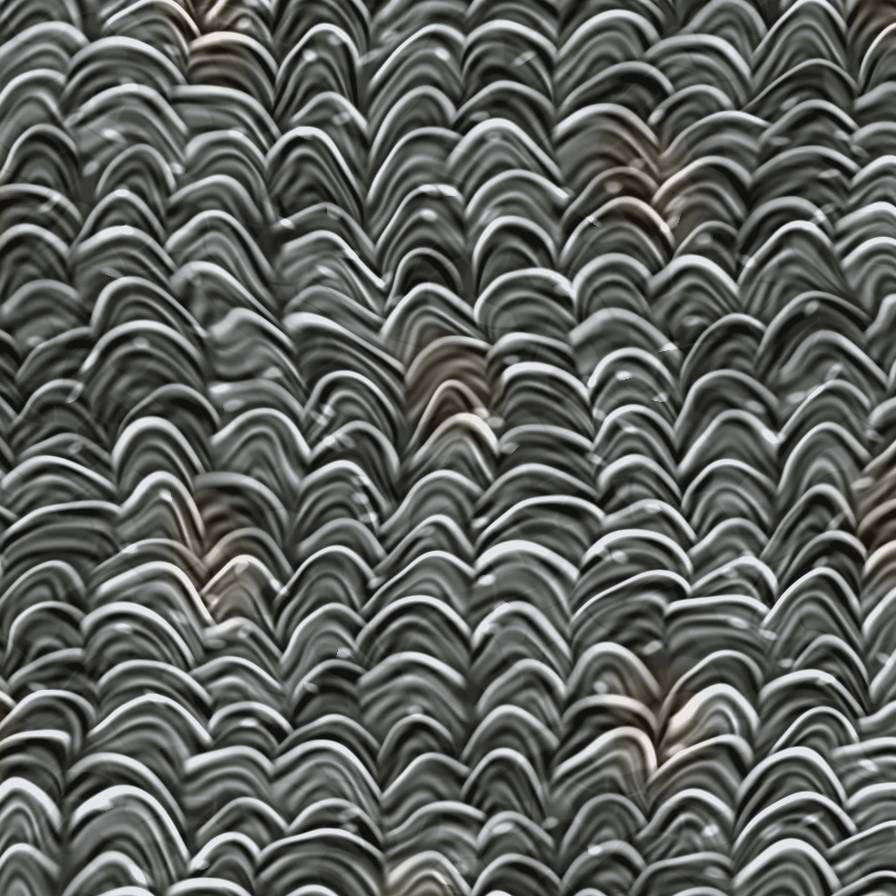
A WebGL 1 fragment shader for this texture:

```glsl
precision highp float;
uniform vec2 u_resolution;

#define COLUMNS 9.4
#define ROW_GAP 0.5
#define RIM_WIDTH 0.105
#define SOFTNESS 0.035
#define DISORDER 1.0
#define STREAKS 0.13
#define BODY_TONE 0.33
#define FLECK_DENSITY 6.5

const vec3 DARK_METAL = vec3(0.16, 0.16, 0.15);
const vec3 OLIVE_METAL = vec3(0.27, 0.28, 0.26);
const vec3 MID_METAL = vec3(0.53, 0.54, 0.54);
const vec3 PALE_METAL = vec3(0.86, 0.87, 0.88);

vec3 hash3(vec2 cell) {
  vec3 k = vec3(dot(cell, vec2(127.1, 311.7)), dot(cell, vec2(269.5, 183.3)), dot(cell, vec2(419.2, 371.9)));
  return fract(sin(k) * 43758.55);
}

// Layered sines bend the grid like hand-worked wire
vec2 warp(vec2 p) {
  float unrest = 0.75 + 0.5 * sin(p.x * 0.9 + 1.7) * sin(p.y * 0.7 + 0.4);
  float freq = 0.8;
  float amp = 0.2 * DISORDER;
  for (int i = 0; i < 4; i++) {
    p += amp * unrest * sin(p.yx * freq + vec2(1.3, 4.1) * (float(i) + 1.0));
    p = p + 0.3 * amp * sin((p.x + p.y) * freq * 1.3 + vec2(0.0, 2.0));
    freq *= 2.1;
    amp *= 0.46;
  }
  return p;
}

// Cellular noise: x = nearest distance, y = border distance, z = cell value
vec3 cellular(vec2 p) {
  vec2 base = floor(p);
  vec3 best = vec3(9.0, 9.0, 0.0);
  for (int j = -1; j <= 1; j++) {
    for (int i = -1; i <= 1; i++) {
      vec2 cell = base + vec2(float(i), float(j));
      vec3 seed = hash3(cell + 40.0);
      float d = length(cell + seed.xy - p);
      if (d < best.x) best = vec3(d, best.x, seed.z);
      else best.y = min(best.y, d);
    }
  }
  return vec3(best.x, best.y - best.x, best.z);
}

// Paints one arched scale over the tone behind it
float paintArch(float tone, vec2 p, vec2 cell) {
  vec3 seed = hash3(cell);
  vec3 form = hash3(cell + 71.0);
  float stagger = hash3(vec2(cell.x, 9.0)).x;
  vec2 apex = vec2(cell.x + 0.5, (cell.y + stagger) * ROW_GAP);
  apex += (seed.xy - 0.5) * vec2(0.28, 0.26);

  vec2 d = p - apex;
  d.y += (form.x - 0.5) * 0.5 * d.x;
  float halfWidth = mix(0.48, 0.7, form.y);
  float height = mix(0.3, 0.58, seed.z);
  float power = mix(0.65, 1.6, form.z);
  float t = d.x / halfWidth;
  float dome = max(1.0 - t * t, 0.04);
  float slope = 2.0 * power * t * height / halfWidth * pow(dome, power - 1.0);
  float depth = (height * (pow(dome, power) - 1.0) - d.y) / sqrt(1.0 + slope * slope);
  float extent = (1.0 - smoothstep(0.8, 1.0, abs(t))) * (1.0 - smoothstep(0.75, 1.05, -d.y));

  // Streaked hollow with a shadow tucked under the rim
  float phase = seed.x * 6.28;
  float streak = sin(depth * 25.0 + 2.2 * sin(t * 2.5 + phase) + phase);
  streak += 0.6 * sin(depth * 43.0 - t * 6.0 + phase * 3.0);
  float body = BODY_TONE + STREAKS * streak + 0.16 * (form.z - 0.5);
  float under = (depth - RIM_WIDTH * 1.65) / 0.075;
  body -= 0.17 * exp(-under * under);
  float inner = (depth - 0.28 - 0.06 * t) / 0.035;
  body += 0.3 * step(0.5, seed.y) * exp(-inner * inner);

  // Rounded bright rim
  float width = RIM_WIDTH * mix(0.75, 1.25, form.x);
  float rim = 1.0 - smoothstep(width * 0.65, width * 1.3, depth);
  float crest = (depth - width * 0.5) / (width * 0.45);
  float metal = mix(0.45, 0.72, seed.y) + 0.27 * exp(-crest * crest);
  metal += 0.1 * sin(t * 3.5 + phase) - 0.2 * t * t;

  float shade = (1.0 - smoothstep(0.0, 0.09, -depth)) * extent;
  tone *= 1.0 - 0.4 * shade;
  return mix(tone, mix(body, metal, rim), smoothstep(0.0, SOFTNESS, depth) * extent);
}

vec3 metalColor(float tone) {
  vec3 c = mix(DARK_METAL * 0.4, DARK_METAL, smoothstep(0.03, 0.16, tone));
  c = mix(c, OLIVE_METAL, clamp((tone - 0.16) / 0.115, 0.0, 1.0));
  c = mix(c, MID_METAL, clamp((tone - 0.275) / 0.26, 0.0, 1.0));
  return mix(c, PALE_METAL, clamp((tone - 0.535) / 0.335, 0.0, 1.1));
}

void main() {
  vec2 uv = gl_FragCoord.xy / u_resolution.y;
  vec2 p = warp(uv * COLUMNS);
  vec2 base = floor(vec2(p.x, p.y / ROW_GAP));

  // Back rows first, so lower arches overlap higher ones
  float tone = 0.22;
  for (int j = 0; j < 7; j++) {
    for (int i = -1; i <= 1; i++) {
      tone = paintArch(tone, p, base + vec2(float(i), 4.0 - float(j)));
    }
  }

  // Broken facets and small glints
  vec3 facet = cellular(p * vec2(2.6, 3.4) + 0.35 * sin(p.yx * 5.0));
  tone += 0.16 * (facet.z - 0.5) * smoothstep(0.0, 0.2, facet.y);
  vec3 fleck = cellular((p + 0.12 * sin(p.yx * 4.0)) * FLECK_DENSITY * vec2(0.4, 0.65));
  tone += 0.35 * step(0.87, fleck.z) * (1.0 - smoothstep(0.12, 0.34, fleck.x));

  // Uneven light and a trace of warm tarnish
  float light = sin(uv.x * 5.0 + 1.0) * sin(uv.y * 6.0 + 0.5 + uv.x * 3.0);
  tone = clamp(tone * (1.0 + 0.1 * light), 0.03, 0.95);
  float tarnish = smoothstep(0.6, 1.0, sin(p.x * 1.3 + 2.0) * sin(p.y * 1.1 + p.x * 0.4));
  vec3 color = metalColor(tone) + tarnish * vec3(0.03, 0.008, -0.025);
  gl_FragColor = vec4(color, 1.0);
}
```
